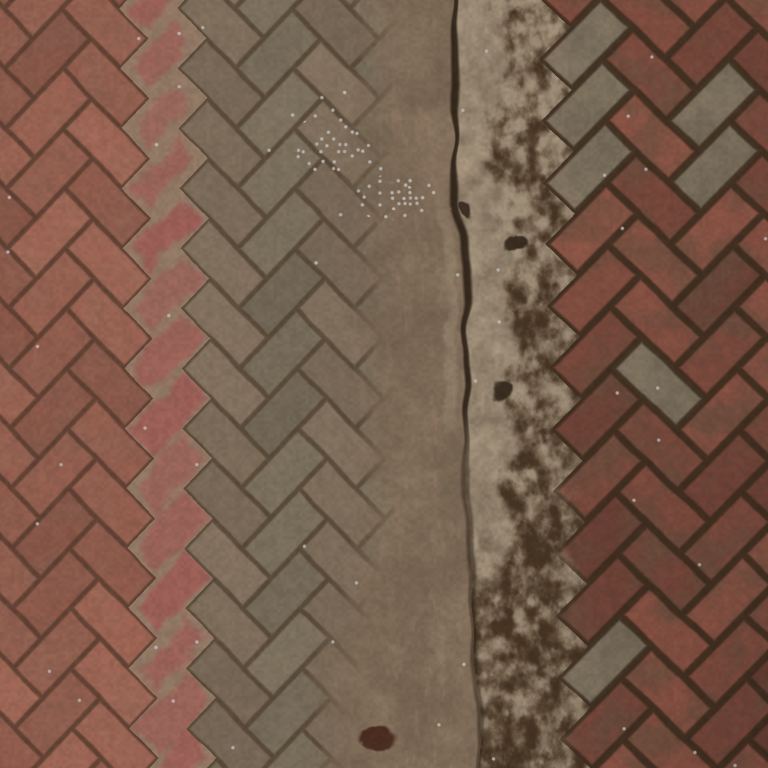
Reproduce this texture procedurally as a Shadertoy shader.

```glsl
// Worn herringbone brick paving with a cement band, a long crack and crumbling mortar.

const vec2 LEFT_ANCHOR = vec2(0.063, 0.932); // centre of one rising brick
const vec2 LEFT_PERIOD = vec2(0.150, 0.0781);
const float LEFT_DRIFT = 0.014; // sideways lean down the canvas
const vec2 RIGHT_ANCHOR = vec2(0.763, 0.945);
const vec2 RIGHT_PERIOD = vec2(0.163, 0.0805);
const float RIGHT_DRIFT = 0.030;
const float JOINT = 0.075; // in brick widths
const vec3 RED_LEFT = vec3(0.565, 0.365, 0.305);
const vec3 RED_RIGHT = vec3(0.47, 0.285, 0.235);
const vec3 PINK = vec3(0.60, 0.365, 0.335);
const vec3 TAN = vec3(0.56, 0.465, 0.39);
const vec3 GREY = vec3(0.465, 0.42, 0.35);
const vec3 CEMENT = vec3(0.475, 0.405, 0.33);
const vec3 PALE = vec3(0.61, 0.545, 0.46);
const vec3 SOIL = vec3(0.27, 0.20, 0.135);
const int SAMPLES = 2; // antialiasing grid per side

float hash(vec2 p) { return fract(sin(dot(p, vec2(127.1, 311.7))) * 43758.5453); }

float noise(vec2 p) {
  vec2 i = floor(p), f = fract(p);
  f = f * f * (3.0 - 2.0 * f);
  return mix(mix(hash(i), hash(i + vec2(1, 0)), f.x),
             mix(hash(i + vec2(0, 1)), hash(i + 1.0), f.x), f.y);
}

float fbm(vec2 p) {
  float sum = 0.0, amp = 0.533;
  for (int k = 0; k < 4; k++, amp *= 0.5) {
    sum += amp * noise(p);
    p = mat2(1.6, 1.2, -1.2, 1.6) * p + 7.3;
  }
  return sum;
}

float below(float lo, float hi, float x) { return 1.0 - smoothstep(lo, hi, x); }

float spot(vec2 p, vec2 center, vec2 radius) {
  vec2 d = (p - center) / radius;
  return exp(-dot(d, d));
}

struct Brick { vec2 center; float edge; bool rising; float id; };

// Herringbone of 2:1 bricks; the (1,1) lattice step points straight up
Brick herringbone(vec2 p, vec2 anchor, vec2 period, float drift) {
  p.x -= drift * (1.0 - p.y);
  vec2 r = (p - anchor) / period, origin = vec2(1.0, 0.5);
  vec2 q = vec2(r.y + 2.0 * r.x, r.y - 2.0 * r.x) + origin;
  vec2 cell = floor(q);
  int kind = int(mod(cell.x - cell.y, 4.0) + 0.5);
  bool rising = kind < 2;
  vec2 c = cell + (rising ? vec2(1 - kind, 0.5) : vec2(0.5, kind - 2));
  vec2 inset = (rising ? origin : origin.yx) - abs(q - c);
  vec2 d = c - origin;
  vec2 center = anchor + vec2(d.x - d.y, 2.0 * (d.x + d.y)) * 0.25 * period;
  return Brick(center, min(inset.x, inset.y), rising, hash(c + 3.7));
}

float crackLine(float y) {
  return 0.594 + 0.012 * below(0.69, 0.74, y) + 0.018 * below(0.0, 0.5, y)
       + 0.008 * (noise(vec2(y * 28.0, 4.0)) - 0.5);
}

// Red bricks, the blotchy pink column, grey bricks and the cement over them
vec3 leftPaving(vec2 p, float rough) {
  Brick b = herringbone(p + 0.003 * rough, LEFT_ANCHOR, LEFT_PERIOD, LEFT_DRIFT);
  float joint = below(JOINT * 0.3, JOINT * 1.3, b.edge);
  if (b.center.x < 0.18) {
    vec3 red = RED_LEFT * (0.9 + 0.18 * b.id) + vec3(-0.03, 0.02, 0.02) * (rough - 0.4);
    return mix(red, vec3(0.34, 0.235, 0.18), joint * 0.85);
  }
  if (b.center.x < 0.24 && b.rising) {
    float stain = smoothstep(0.05, 0.28, b.edge + 0.7 * (rough - 0.52) + 0.12 * (0.75 - p.y));
    return mix(TAN, PINK, stain * (0.65 + 0.35 * b.id));
  }
  float reach = 0.475 - 0.05 * below(0.05, 0.4, p.y) + 0.07 * (rough - 0.5);
  vec3 grey = GREY * (0.94 + 0.11 * b.id);
  if (!b.rising) grey.r += 0.02;
  grey = mix(grey, vec3(0.315, 0.255, 0.19), joint * 0.8);
  vec3 col = mix(CEMENT * (0.9 + 0.22 * rough), grey, below(reach - 0.03, reach + 0.05, p.x));
  float scuff = smoothstep(0.58, 0.78, fbm(p * vec2(85, 32))) * smoothstep(0.46, 0.54, p.x);
  scuff = max(scuff, spot(p, vec2(0.565, 0.77), vec2(0.025, 0.045)));
  col = mix(col, TAN, scuff * 0.55);
  float ridge = below(0.003, 0.012, abs(p.x - crackLine(p.y) + 0.01 + 0.02 * rough));
  return mix(col, PALE, ridge * 0.45 * smoothstep(0.43, 0.46, p.y) * below(0.65, 0.8, p.y));
}

// Pale mortar beside the crack, breaking up into dark gravel
vec3 mortar(vec2 p, float rough) {
  float gravel = fbm(p * vec2(65, 55));
  vec3 col = mix(SOIL, PALE, smoothstep(0.22, 0.8, gravel + 0.16 * (p.y - 0.45)));
  float width = 0.01 + 0.08 * rough;
  float strip = below(width - 0.008, width + 0.012, p.x - crackLine(p.y));
  return mix(col, PALE * (0.82 + 0.28 * gravel), strip * 0.9 * smoothstep(0.2, 0.32, p.y));
}

vec3 rightPaving(vec2 p, float rough) {
  Brick b = herringbone(p + 0.003 * rough, RIGHT_ANCHOR, RIGHT_PERIOD, RIGHT_DRIFT);
  vec3 ground = mortar(p, rough);
  vec2 c = b.center;
  if (c.x < RIGHT_ANCHOR.x - 0.03) return ground;
  bool greyPatch = b.rising && c.y > 0.77 && c.y + 0.6 * (c.x - 0.76) < 1.0;
  bool stray = min(distance(c, vec2(0.835, 0.505)), distance(c, vec2(0.763, 0.14))) < 0.03;
  vec3 col = RED_RIGHT * (0.84 + 0.32 * b.id);
  col = mix(col, vec3(0.39, 0.30, 0.235), smoothstep(0.35, 0.75, rough) * 0.6);
  if (greyPatch || stray) col = GREY * (0.92 + 0.18 * rough);
  col = mix(col, SOIL * 0.85, 0.88 * below(JOINT * 0.6, JOINT * 1.7, b.edge));
  float buried = below(0.7, 0.765, p.x + 0.06 * (rough - 0.5)) * below(0.3, 0.42, p.y);
  return mix(col, ground, buried * 0.8);
}

vec3 paving(vec2 p) {
  float rough = fbm(p * 24.0), gap = p.x - crackLine(p.y);
  vec3 col = gap < 0.0 ? leftPaving(p, rough) : rightPaving(p, rough);
  // Crack and pits
  float thick = 0.0025 + 0.004 * noise(vec2(p.y * 16.0, 1.0));
  float dark = (0.5 + 0.4 * smoothstep(0.4, 0.48, p.y)) * below(thick * 0.4, thick * 1.4, abs(gap));
  vec2 w = p + 0.035 * (vec2(rough, fbm(p * 30.0 + 9.0)) - 0.5), size = vec2(0.011, 0.016);
  float pit = spot(w, vec2(0.608, 0.72), size) + spot(w, vec2(0.652, 0.49), size)
            + spot(w, vec2(0.676, 0.68), size.yx);
  col = mix(col, SOIL * 0.62, max(dark, 0.85 * smoothstep(0.35, 0.65, pit)));
  // White flecks and rust stain
  vec2 g = p * 130.0, cell = floor(g);
  float density = 0.004 + 0.55 * spot(p, vec2(0.515, 0.74), vec2(0.045, 0.022))
                + 0.25 * spot(p, vec2(0.43, 0.81), vec2(0.06, 0.04));
  float round = below(0.15, 0.42, length(g - cell - 0.3 - 0.4 * hash(cell + 5.0)));
  col = mix(col, vec3(0.75), 0.8 * round * step(1.0 - density, hash(cell)));
  float rust = spot(w, vec2(0.496, 0.037), vec2(0.025, 0.017));
  col = mix(col, vec3(0.25, 0.13, 0.09), 0.85 * smoothstep(0.3, 0.55, rust));
  // Grain and uneven light
  col *= 0.93 + 0.09 * noise(p * 240.0) + 0.06 * noise(p * 110.0);
  return col * (1.0 - 0.1 * smoothstep(0.6, 1.0, p.x) * (1.0 - p.y));
}

void mainImage(out vec4 fragColor, in vec2 fragCoord) {
  vec3 sum = vec3(0.0);
  for (int k = 0; k < SAMPLES * SAMPLES; k++) {
    vec2 offset = (vec2(k % SAMPLES, k / SAMPLES) + 0.5) / float(SAMPLES) - 0.5;
    sum += paving((fragCoord + offset) / iResolution.xy);
  }
  fragColor = vec4(sum / float(SAMPLES * SAMPLES), 1.0);
}
```
